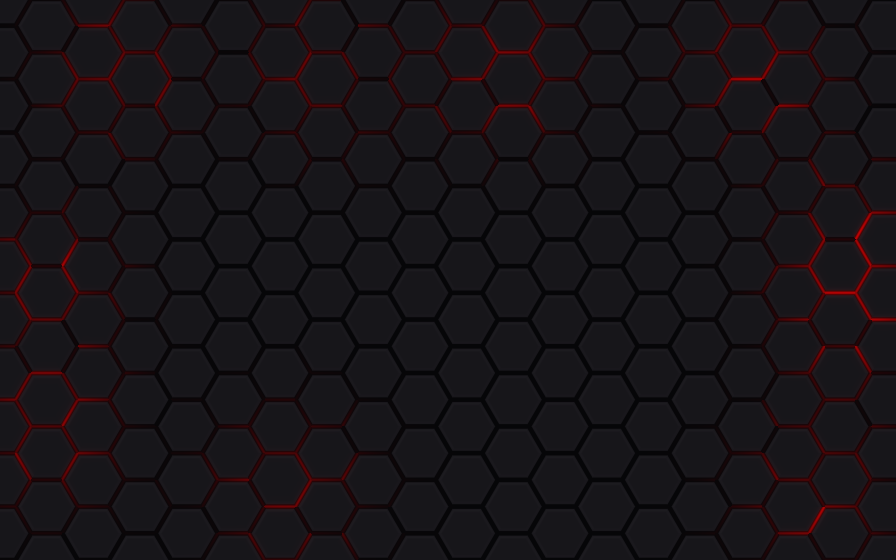
Write a Shadertoy shader that draws this pattern.

```glsl
// Dark bevelled hexagon plates with red light glowing in some of the grooves

vec2 gradientAt(vec2 cell) {
    float h = fract(sin(dot(cell, vec2(127.1, 311.7))) * 4375.85);
    return vec2(cos(6.2832 * h), sin(6.2832 * h));
}

float gradientNoise(vec2 p) {
    vec2 i = floor(p), f = fract(p);
    vec2 u = f * f * f * (f * (f * 6.0 - 15.0) + 10.0);
    vec2 o = vec2(1.0, 0.0);
    float bottom = mix(dot(gradientAt(i), f), dot(gradientAt(i + o.xy), f - o.xy), u.x);
    float top = mix(dot(gradientAt(i + o.yx), f - o.yx), dot(gradientAt(i + o.xx), f - o.xx), u.x);
    return mix(bottom, top, u.y);
}

// Offset from the centre of the nearest flat-topped hexagon, one unit high
vec2 hexOffset(vec2 p) {
    vec2 pitch = vec2(1.73205, 1.0);
    vec2 a = mod(p - vec2(0.0, 0.5) + 0.5 * pitch, pitch) - 0.5 * pitch;
    vec2 b = mod(p - vec2(0.86603, 0.0) + 0.5 * pitch, pitch) - 0.5 * pitch;
    return dot(a, a) < dot(b, b) ? a : b;
}

// Pools of light spread around the border, leaving the middle dark
float borderGlow(vec2 uv, float aspect) {
    float glow = 0.0;
    for (int k = 0; k < 12; k++) {
        if (k == 5 || k == 9) continue; // unlit stretches
        float angle = radians(11.0 + 30.0 * float(k) + 10.0 * sin(0.7 * float(k)));
        vec2 dir = vec2(cos(angle), sin(angle));
        vec2 pool = dir / max(abs(dir.x) / 0.9, abs(dir.y) / 0.75);
        vec2 d = (uv - 0.5 - 0.5 * pool) * vec2(aspect, 1.0);
        glow += exp(-dot(d, d) / 0.016);
    }
    return min(glow, 1.2);
}

void mainImage(out vec4 fragColor, in vec2 fragCoord) {
    vec2 p = fragCoord / iResolution.y * vec2(10.392, 10.48);
    float pixel = 10.48 / iResolution.y;

    // Nearest side: its normal, midpoint and distance
    vec2 c = hexOffset(p);
    float slanted = dot(abs(c), vec2(0.86603, 0.5));
    vec2 side = slanted > abs(c.y) ? vec2(0.86603, 0.5) : vec2(0.0, 1.0);
    vec2 normal = side * vec2(c.x < 0.0 ? -1.0 : 1.0, c.y < 0.0 ? -1.0 : 1.0);
    vec2 midpoint = p - c + 0.5 * normal;
    float edge = 0.5 - max(slanted, abs(c.y));

    // Plate, groove and faintly lit rim
    float soft = 0.5 * max(pixel, 0.024);
    float plate = smoothstep(0.043 - soft, 0.043 + soft, edge);
    vec3 color = mix(vec3(0.024, 0.023, 0.032), vec3(0.090, 0.085, 0.102), plate);
    float rim = plate * exp(-pow((edge - 0.075) / 0.024, 2.0));
    color += rim * (0.014 + 0.008 * dot(normal, vec2(-0.5, 0.86)));

    // Red light, uneven from side to side
    float uneven = clamp(0.65 + 1.3 * gradientNoise(midpoint * 1.7 + 3.3), 0.1, 1.3);
    float glow = uneven * borderGlow(fragCoord / iResolution.xy, iResolution.x / iResolution.y);
    float core = exp(-edge * edge / 0.0011);
    float halo = exp(-edge * 16.0);
    color += glow * (core * vec3(0.52, -0.012, -0.018) + halo * vec3(0.07, 0.0, 0.0));

    fragColor = vec4(clamp(color, 0.0, 1.0), 1.0);
}
```
